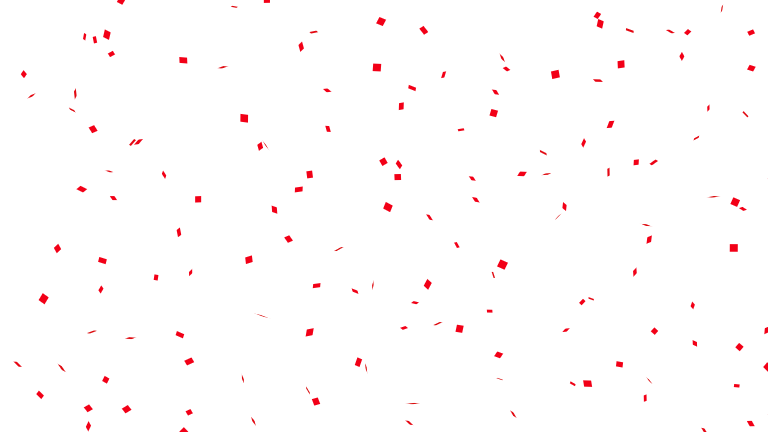
Reproduce this pattern procedurally as a WebGL 1 fragment shader.

```glsl
precision highp float;
// Sparse red confetti tumbling over white. Two jittered grids scatter square
// flakes; each is spun, tilted and projected to a parallelogram, so pieces
// range from full squares to thin slivers. Edges use box-filtered coverage.

uniform vec2 u_resolution;

float hash(vec2 p) {
  vec3 q = fract(vec3(p.xyx) * vec3(0.1031, 0.1030, 0.0973));
  q += dot(q, q.yzx + 33.33);
  return fract((q.x + q.y) * q.z);
}

float cross2(vec2 a, vec2 b) {
  return a.x * b.y - a.y * b.x;
}

mat2 rotation(float angle) {
  float c = cos(angle), s = sin(angle);
  return mat2(c, s, -s, c);
}

// Share of a one-pixel box at x that lies inside the band [-halfWidth, halfWidth]
float bandCoverage(float x, float halfWidth) {
  return clamp(min(x + 0.5, halfWidth) - max(x - 0.5, -halfWidth), 0.0, 1.0);
}

// Coverage of the parallelogram spanned by half-axes u and v
float flakeCoverage(vec2 p, vec2 u, vec2 v, float pixel) {
  float area = abs(cross2(u, v));
  vec2 edge = vec2(length(u), length(v)) * pixel + 1e-9;
  return bandCoverage(cross2(p, v) / edge.y, area / edge.y)
       * bandCoverage(cross2(p, u) / edge.x, area / edge.x);
}

void main() {
  float pixel = 1.0 / u_resolution.y;
  vec2 uv = gl_FragCoord.xy * pixel;
  vec3 color = vec3(1.0);

  for (int layer = 0; layer < 2; layer++) {
    float seed = float(layer) * 57.0 + 11.0;
    float cellSize = 0.14;
    vec2 grid = uv / cellSize + float(layer) * vec2(0.37, 0.61);
    vec2 base = floor(grid);

    // Neighbours are included because flakes may cross cell borders
    for (int j = -1; j <= 1; j++) {
      for (int i = -1; i <= 1; i++) {
        vec2 cell = base + vec2(float(i), float(j));
        vec2 key = cell + seed;
        float present = step(hash(key + 3.7), 0.86);
        vec2 center = cell + vec2(hash(key + 17.3), hash(key + 41.9));
        vec2 p = (grid - center) * cellSize;

        // Tilt squeezes the spun square along one random direction
        float size = mix(0.0062, 0.0096, hash(key + 71.1));
        float facing = mix(0.08, 1.0, hash(key + 97.5));
        mat2 spin = rotation(6.2832 * hash(key + 123.7));
        mat2 turn = rotation(6.2832 * hash(key + 151.3));
        vec2 u = turn * (vec2(1.0, facing) * spin[0]) * size;
        vec2 v = turn * (vec2(1.0, facing) * spin[1]) * size;

        // Edge-on flakes are slightly darker and warmer
        vec3 red = mix(vec3(0.85, 0.06, 0.06), vec3(0.95, 0.0, 0.09),
                       smoothstep(0.1, 0.45, facing));
        color = mix(color, red, present * flakeCoverage(p, u, v, pixel));
      }
    }
  }
  gl_FragColor = vec4(color, 1.0);
}
```
